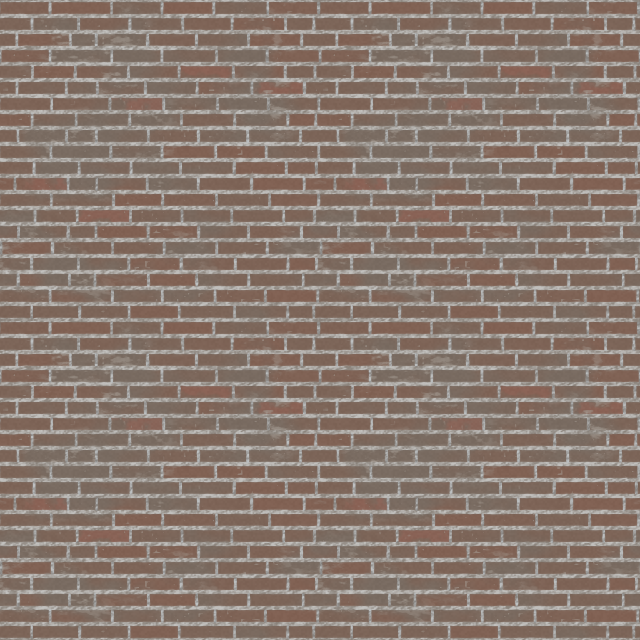
A WebGL 2 fragment shader for this texture:

```glsl
#version 300 es
precision highp float;
// Weathered brown brick wall in long thin courses with pale, gritty mortar.

uniform vec2 u_resolution;
out vec4 outColor;

const float TILES = 2.0;            // wall panels across and down
const float COURSES = 20.0;         // brick rows per panel
const float BED_HALF = 0.0064;      // half width of horizontal joints
const float HEAD_HALF = 0.0043;     // half width of vertical joints

const vec3 BRICK = vec3(0.487, 0.395, 0.345);
const vec3 BRICK_RED = vec3(0.505, 0.380, 0.325);
const vec3 BRICK_GREY = vec3(0.475, 0.420, 0.380);
const vec3 RUST = vec3(0.560, 0.385, 0.335);
const vec3 DUST = vec3(0.640, 0.605, 0.570);
const vec3 MORTAR_DARK = vec3(0.545, 0.515, 0.485);
const vec3 MORTAR_LIGHT = vec3(0.760, 0.755, 0.745);

// Vertical joint positions for the three kinds of course.
const float JOINTS[21] = float[21](
    0.161, 0.349, 0.510, 0.674, 0.836, 0.997, 0.0,
    0.104, 0.242, 0.404, 0.565, 0.729, 0.893, 0.984,
    0.052, 0.214, 0.299, 0.458, 0.620, 0.781, 0.945);

float hash(vec2 p) {
    return fract(sin(dot(p, vec2(127.1, 311.7))) * 43758.545);
}

// Value noise that wraps after one panel.
float noise(vec2 p, vec2 period) {
    p *= period;
    vec2 cell = floor(p);
    vec2 f = fract(p);
    f = f * f * (3.0 - 2.0 * f);
    vec2 a = mod(cell, period);
    vec2 b = mod(cell + 1.0, period);
    return mix(mix(hash(a), hash(vec2(b.x, a.y)), f.x),
               mix(hash(vec2(a.x, b.y)), hash(b), f.x), f.y);
}

float fbm(vec2 p, vec2 period) {
    float sum = 0.0;
    float weight = 0.533;
    for (int i = 0; i < 4; i++) {
        sum += weight * noise(p, period);
        period *= 2.0;
        weight *= 0.5;
    }
    return sum;
}

// Returns distance to the nearest vertical joint and the brick index.
vec2 findBrick(float x, float course) {
    int kind = int(mod(course, 3.0));
    int count = kind == 0 ? 6 : 7;
    float nearest = 1.0;
    float smallestGap = 1.0;
    float index = 0.0;
    for (int i = 0; i < count; i++) {
        float jitter = 0.014 * (hash(vec2(float(i) + 3.0, course)) - 0.5);
        float gap = fract(x - JOINTS[kind * 7 + i] - jitter);
        nearest = min(nearest, min(gap, 1.0 - gap));
        if (gap < smallestGap) {
            smallestGap = gap;
            index = float(i);
        }
    }
    return vec2(nearest, index);
}

vec3 brickColor(vec2 p, vec2 id, float edge) {
    float tone = hash(id + 11.0);
    float patches = fbm(p, vec2(5.0, 7.0));
    vec3 color = mix(BRICK, BRICK_RED, smoothstep(0.45, 1.0, tone));
    color = mix(color, BRICK_GREY, smoothstep(0.4, 0.7, patches + 0.25 * (0.5 - tone)));
    float rust = step(0.96, hash(id + 29.0)) * smoothstep(0.4, 0.65, fbm(p, vec2(24.0)));
    color = mix(color, RUST, 0.7 * rust);

    // Scuffs, pale specks and dust along the edges.
    float worn = smoothstep(0.3, 0.9, hash(id + 47.0));
    float scuff = smoothstep(0.54, 0.76, fbm(p, vec2(30.0, 56.0)));
    scuff *= worn * smoothstep(0.36, 0.65, patches);
    float speck = smoothstep(0.84, 0.97, noise(p, vec2(90.0, 110.0)));
    speck *= smoothstep(0.5, 0.7, fbm(p, vec2(13.0, 17.0)));
    float rim = smoothstep(0.006, 0.0, edge) * noise(p, vec2(60.0, 80.0));
    color = mix(color, DUST, clamp(0.65 * scuff + 0.6 * speck + 0.3 * rim, 0.0, 0.85));
    return color + 0.025 * (noise(p, vec2(160.0)) - 0.5);
}

vec3 mortarColor(vec2 p, float head) {
    vec2 slanted = vec2(p.x + p.y, p.y);
    float grain = 0.6 * noise(slanted, vec2(96.0, 150.0)) + 0.4 * noise(p, vec2(192.0));
    grain += 0.3 * (fbm(p, vec2(12.0)) - 0.5);
    vec3 color = mix(MORTAR_DARK, MORTAR_LIGHT, smoothstep(0.05, 0.9, grain));
    return color + head * vec3(-0.015, 0.0, 0.015);
}

void main() {
    vec2 uv = gl_FragCoord.xy / u_resolution;
    vec2 p = fract(vec2(uv.x, 1.0 - uv.y) * TILES);
    float pixel = TILES / min(u_resolution.x, u_resolution.y);

    // Brick layout with slightly ragged edges.
    float course = floor(p.y * COURSES);
    float across = fract(p.y * COURSES);
    vec2 brick = findBrick(p.x, course);
    float bed = min(across, 1.0 - across) / COURSES - BED_HALF;
    float head = brick.x - HEAD_HALF;
    float ragged = 0.0034 * (fbm(p, vec2(48.0, 60.0)) - 0.5);
    float edge = min(bed, head) + ragged;

    // Mortar over brick, with a faint shadow under each joint.
    float soft = max(0.7 * pixel, 0.001);
    float joint = 1.0 - smoothstep(-soft, soft, edge);
    vec3 face = brickColor(p, vec2(brick.y, course), edge);
    face *= 1.0 - 0.07 * smoothstep(0.004, 0.0, edge) * step(across, 0.5);
    vec3 color = mix(face, mortarColor(p, step(head, bed)), joint);
    outColor = vec4(color, 1.0);
}
```
